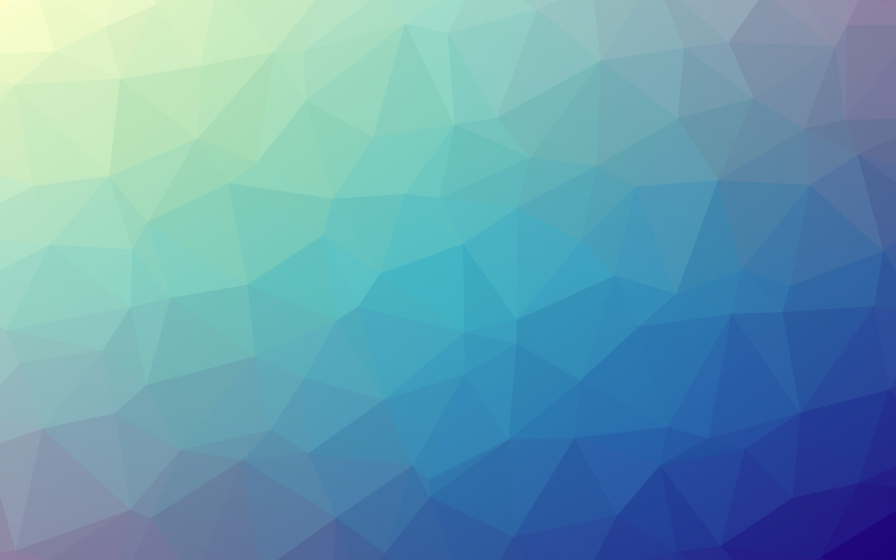
A WebGL 2 fragment shader for this background:

```glsl
#version 300 es
precision highp float;
// Low-poly mesh of flat facets, shaded from cream through teal to indigo.

#define CELL 0.125      // mesh spacing, in canvas heights
#define JITTER 0.86     // how far vertices wander inside their cell
#define TILT 0.16       // upward slope of the mesh rows
#define FLATNESS 0.72   // 1 = one colour per facet, 0 = smooth gradient
#define SHADE 0.022     // random brightness per facet
#define CREAM vec3(1.0, 1.0, 0.80)
#define MINT vec3(0.65, 0.865, 0.71)
#define TEAL vec3(0.255, 0.714, 0.775)
#define BLUE vec3(0.15, 0.39, 0.67)
#define INDIGO vec3(0.125, 0.0, 0.47)

uniform vec2 u_resolution;
out vec4 outColor;

vec2 hash2(vec2 p) {
  vec3 q = fract(p.xyx * vec3(0.1031, 0.1030, 0.0973));
  q += dot(q, q.yzx + 33.33);
  return fract((q.xx + q.yz) * q.zy);
}

float cross2(vec2 a, vec2 b) { return a.x * b.y - a.y * b.x; }

// Five-stop colour ramp over 0..1
vec3 ramp(float t) {
  float s = 4.0 * clamp(t, 0.0, 1.0);
  vec3 c = mix(CREAM, MINT, min(s, 1.0));
  c = mix(c, TEAL, clamp(s - 1.0, 0.0, 1.0));
  c = mix(c, BLUE, clamp(s - 2.0, 0.0, 1.0));
  return mix(c, INDIGO, clamp(s - 3.0, 0.0, 1.0));
}

// Average of a left-to-right ramp and a top-to-bottom ramp
vec3 gradient(vec2 p, float aspect) {
  return 0.5 * (ramp(p.x / aspect) + ramp(1.0 - p.y));
}

// Jittered vertex of a lattice cell, in canvas space
vec2 vertex(vec2 cell) {
  vec2 v = CELL * (cell + 0.5 + JITTER * (hash2(cell + 47.0) - 0.5));
  return vec2(v.x, v.y + TILT * v.x);
}

// Signed distance to the line a-b, positive on its left
float edge(vec2 p, vec2 a, vec2 b) {
  return cross2(b - a, p - a) / length(b - a);
}

// Facet colour, weighted by its smooth coverage of the pixel
vec4 facet(vec2 p, vec2 a, vec2 b, vec2 c, float aspect) {
  float inside = min(edge(p, a, b), min(edge(p, b, c), edge(p, c, a)));
  float cover = clamp(inside * u_resolution.y + 0.5, 0.0, 1.0);
  vec2 centre = (a + b + c) / 3.0;
  vec3 col = gradient(mix(p, centre, FLATNESS), aspect);
  col += SHADE * (hash2(floor(centre * 512.0)).x - 0.5);
  return vec4(col, 1.0) * cover;
}

void main() {
  float aspect = u_resolution.x / u_resolution.y;
  vec2 p = gl_FragCoord.xy / u_resolution.y;
  vec2 home = floor(vec2(p.x, p.y - TILT * p.x) / CELL);
  vec4 sum = vec4(0.0);

  // Four quads can reach this pixel
  for (int j = -1; j <= 0; j++) {
    for (int i = -1; i <= 0; i++) {
      vec2 cell = home + vec2(i, j);
      vec2 a = vertex(cell);
      vec2 b = vertex(cell + vec2(1, 0));
      vec2 c = vertex(cell + vec2(1, 1));
      vec2 d = vertex(cell + vec2(0, 1));

      // Delaunay test: split where the opposite angles sum below 180 degrees
      float split = cross2(c - b, a - b) * dot(a - d, c - d)
                  + cross2(a - d, c - d) * dot(a - b, c - b);
      if (split >= 0.0) {
        sum += facet(p, a, b, c, aspect) + facet(p, a, c, d, aspect);
      } else {
        sum += facet(p, a, b, d, aspect) + facet(p, b, c, d, aspect);
      }
    }
  }

  vec3 col = sum.a > 0.001 ? sum.rgb / sum.a : gradient(p, aspect);
  outColor = vec4(clamp(col, 0.0, 1.0), 1.0);
}
```
